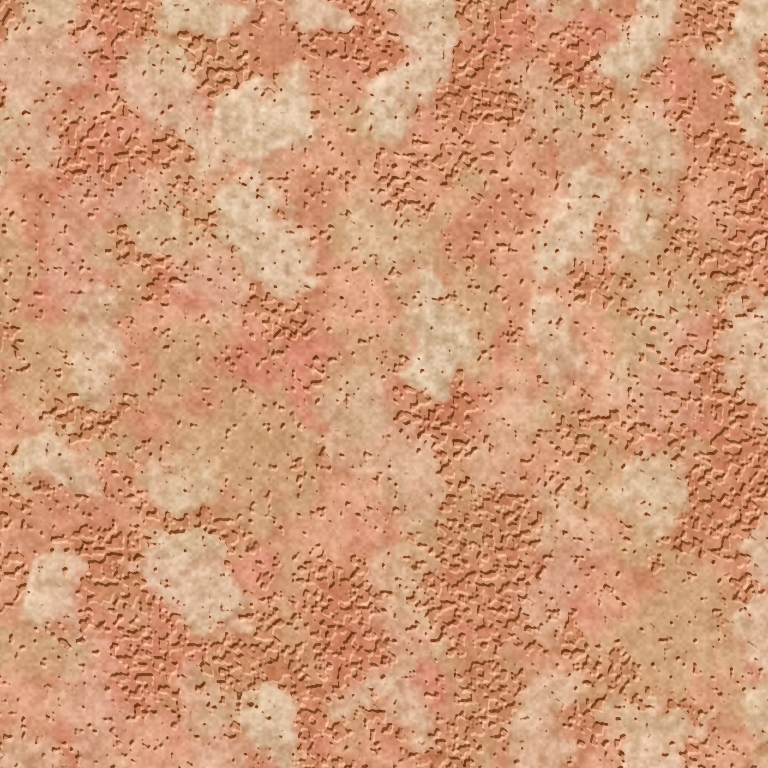
Write a WebGL 1 fragment shader that draws this texture.

```glsl
precision highp float;
// Weathered salmon plaster with pale cream blotches and rough, pitted patches.
uniform vec2 u_resolution;

#define BLOTCH_GRID 6.4
#define BLOTCH_CHANCE 0.8
#define ROUGH_SCALE 9.0
#define PIT_SCALE 128.0
#define PIT_STEP 0.0020
#define SHADOW_STRENGTH 0.95
#define GLINT_STRENGTH 0.75
#define GRAIN_STRENGTH 0.16

const vec3 SALMON = vec3(0.81, 0.55, 0.42);
const vec3 PEACH = vec3(0.88, 0.65, 0.52);
const vec3 PINK = vec3(0.85, 0.52, 0.44);
const vec3 TAN = vec3(0.80, 0.65, 0.48);
const vec3 CREAM = vec3(0.90, 0.80, 0.69);
const vec3 STONE = vec3(0.79, 0.67, 0.53);
const vec3 COPPER = vec3(0.77, 0.48, 0.33);
const vec3 SHADOW = vec3(0.47, 0.25, 0.11);
const vec3 GLINT = vec3(0.98, 0.76, 0.61);

float hash(vec2 p) {
  return fract(sin(dot(p, vec2(127.1, 311.7))) * 43758.5453);
}

float noise(vec2 p) {
  vec2 i = floor(p);
  vec2 f = fract(p);
  f = f * f * (3.0 - 2.0 * f);
  float low = mix(hash(i), hash(i + vec2(1.0, 0.0)), f.x);
  float high = mix(hash(i + vec2(0.0, 1.0)), hash(i + 1.0), f.x);
  return mix(low, high, f.y);
}

vec2 turn(vec2 p) { return mat2(0.8, 0.6, -0.6, 0.8) * p; }

float fbm(vec2 p) {
  float sum = 0.0;
  float weight = 0.533;
  for (int i = 0; i < 4; i++) {
    sum += weight * noise(p);
    p = turn(p) * 2.03 + 17.3;
    weight *= 0.5;
  }
  return sum;
}

// Scattered soft capsules with ragged edges, mostly leaning down to the right.
float blotches(vec2 uv) {
  vec2 p = uv * BLOTCH_GRID;
  p += 0.6 * (vec2(fbm(uv * 14.0), fbm(uv * 14.0 + 41.0)) - 0.5);
  float ragged = 0.28 * (fbm(uv * 45.0 + 9.0) - 0.5);
  float cover = 0.0;
  for (int y = -1; y <= 1; y++) {
    for (int x = -1; x <= 1; x++) {
      vec2 cell = floor(p) + vec2(float(x), float(y));
      vec2 jitter = vec2(hash(cell + 3.1), hash(cell + 7.7));
      vec2 d = p - cell - 0.2 - 0.6 * jitter;
      float angle = mix(-0.5, 0.9, hash(cell + 12.3));
      vec2 axis = vec2(sin(angle), -cos(angle));
      float halfLength = 0.55 * hash(cell + 19.9);
      float radius = mix(0.17, 0.33, hash(cell + 25.4));
      float along = clamp(dot(d, axis), -halfLength, halfLength);
      float dist = length(d - axis * along) - radius + ragged;
      float strength = mix(0.4, 1.0, hash(cell + 31.6));
      strength *= step(hash(cell + 37.2), BLOTCH_CHANCE);
      cover = max(cover, strength * smoothstep(0.09, -0.14, dist));
    }
  }
  return cover;
}

// Surface height: 0 inside pits, 1 on the skin between them.
float pitHeight(vec2 uv, float level) {
  vec2 p = uv * PIT_SCALE;
  float n = 0.66 * noise(p) + 0.34 * noise(turn(p) * 1.9 + 5.0);
  return smoothstep(level - 0.11, level + 0.11, n);
}

void main() {
  vec2 uv = gl_FragCoord.xy / min(u_resolution.x, u_resolution.y);
  vec2 light = normalize(vec2(-0.45, 0.9));
  float cover = blotches(uv);
  float bulge = cover - blotches(uv + light * 0.008);
  float mottle = fbm(uv * 75.0 + 13.0) - 0.5;

  // Drifting stains of the plaster
  vec3 color = mix(SALMON, PEACH, smoothstep(0.36, 0.64, fbm(uv * 15.0 + 61.0)));
  color = mix(color, PINK, 0.6 * smoothstep(0.48, 0.68, fbm(uv * 8.0 + 83.0)));
  color = mix(color, TAN, 0.75 * smoothstep(0.46, 0.66, fbm(uv * 13.0 + 29.0)));

  // Rough patches stay off the blotches
  float patches = 0.72 * fbm(uv * ROUGH_SCALE + 101.0) + 0.28 * fbm(uv * 34.0 + 7.0);
  float rough = smoothstep(0.41, 0.59, patches) * (1.0 - smoothstep(0.1, 0.6, cover));
  color = mix(color, COPPER, 0.45 * rough);

  // Cream blotches with a greyish mottle
  vec3 cream = mix(CREAM, STONE, clamp(0.35 + 2.8 * mottle, 0.0, 1.0));
  color = mix(color, cream, 0.95 * cover) + 0.10 * clamp(bulge, -0.6, 0.6);

  // Pits lit from above
  float level = mix(0.22, 0.51, rough) - 0.07 * cover;
  float pit = 1.0 - pitHeight(uv, level);
  float slope = pitHeight(uv + light * PIT_STEP, level) - pitHeight(uv - light * PIT_STEP, level);
  color = mix(color, COPPER, 0.4 * pit);
  color = mix(color, SHADOW, SHADOW_STRENGTH * smoothstep(0.0, 0.85, slope));
  color = mix(color, GLINT, GLINT_STRENGTH * smoothstep(0.0, 0.9, -slope));

  // Fine grain
  float grain = 0.6 * noise(uv * 230.0) + 0.4 * noise(turn(uv) * 120.0) - 0.5;
  color += GRAIN_STRENGTH * grain * vec3(0.9, 1.0, 1.05) - 0.10 * mottle * (1.0 - cover);
  gl_FragColor = vec4(clamp(color, 0.0, 1.0), 1.0);
}
```
